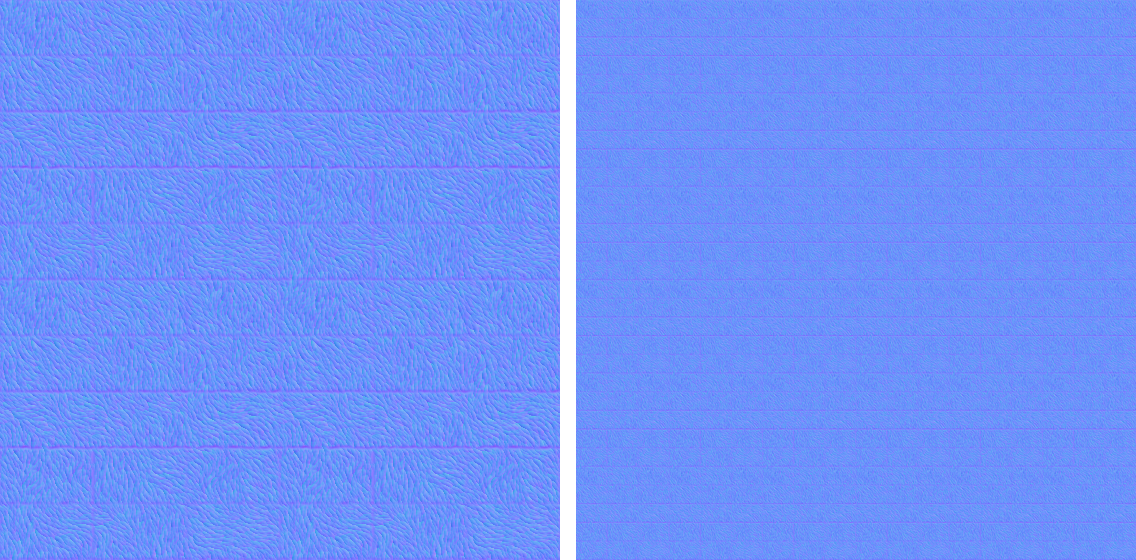
Left, the tile; right, the same tile 3 across and 3 down.
Reproduce this texture map procedurally as a Shadertoy shader.

```glsl
// Tangent-space normal map of short fur panels, divided by shallow worn seams.
const float TAU = 6.28318;
const float REPEATS = 2.0;             // whole pattern repeats per canvas side
const vec2 PANELS = vec2(3.0, 5.0);    // panels per repeat
const float TUFTS = 72.0;              // tuft cells per repeat side
const vec2 TUFT_SIZE = vec2(1.45, 0.52); // half length and width, in cells
const vec2 MEAN_TILT = vec2(-0.17, 0.165);
const vec2 SEAM_TILT = vec2(0.06, -0.06);

// Seam strengths, counted from the lower left of a repeat
const float ROW_SEAM[5] = float[5](0.6, 0.45, 1.0, 0.85, 0.45);
const float COLUMN_SEAM[15] = float[15](
    0.5, 0.6, 0.35,
    0.6, 1.0, 0.35,
    0.2, 0.08, 0.1,
    0.25, 0.3, 0.25,
    0.4, 0.5, 0.3);

vec2 hash2(vec2 cell, float seed) {
    uvec2 v = uvec2(ivec2(cell + seed * 131.0));
    v = v * 1664525u + 1013904223u;
    v.x += v.y * 1664525u;
    v.y += v.x * 1664525u;
    v ^= v >> 16u;
    v.x += v.y * 1664525u;
    v.y += v.x * 1664525u;
    v ^= v >> 16u;
    return vec2(v & 65535u) / 65536.0;
}

float cornerRamp(vec2 cell, vec2 offset, vec2 period, float seed) {
    float a = TAU * hash2(mod(cell, period), seed).x;
    return dot(vec2(cos(a), sin(a)), offset);
}

// Gradient noise that wraps after the given whole period
float wrapNoise(vec2 uv, vec2 period, float seed) {
    vec2 p = uv * period, i = floor(p), f = p - i;
    vec2 u = f * f * f * (f * (f * 6.0 - 15.0) + 10.0);
    vec2 e = vec2(1.0, 0.0);
    float low = mix(cornerRamp(i, f, period, seed),
                    cornerRamp(i + e.xy, f - e.xy, period, seed), u.x);
    float high = mix(cornerRamp(i + e.yx, f - e.yx, period, seed),
                     cornerRamp(i + e.xx, f - e.xx, period, seed), u.x);
    return mix(low, high, u.y);
}

// Direction in which the fur lies; it stands more upright just above row seams
float combAngle(vec2 uv) {
    float angle = -1.0 + 1.7 * wrapNoise(uv, vec2(5.0), 1.0)
                       + 0.8 * wrapNoise(uv, vec2(12.0), 2.0);
    float nearSeam = 1.0 - smoothstep(0.04, 0.22, fract(uv.y * PANELS.y));
    return mix(angle, -1.5, 0.5 * nearSeam);
}

// Overlapping rounded tufts, one per jittered cell; the highest one shows
vec2 furTilt(vec2 uv, float angle) {
    vec2 p = uv * TUFTS, base = floor(p), tilt = vec2(0.0);
    float total = 0.0;
    for (int y = -2; y <= 2; y++)
    for (int x = -2; x <= 2; x++) {
        vec2 cell = base + vec2(x, y);
        vec2 id = mod(cell, TUFTS);
        vec2 d = p - cell - hash2(id, 3.0);
        vec2 traits = hash2(id, 4.0);
        float a = angle + 0.7 * (traits.y - 0.5);
        vec2 along = vec2(cos(a), sin(a));
        vec2 across = vec2(-along.y, along.x);
        vec2 q = vec2(dot(d, along), dot(d, across)) / TUFT_SIZE;
        float height = 0.9 * traits.x + 0.3 * q.x - dot(q, q);
        float weight = exp(7.0 * height);
        vec2 side = clamp(q, -1.1, 1.1);
        float lean = 0.22 * (fract(traits.y * 9.0) - 0.5);
        tilt += weight * (across * 0.31 * side.y + along * (0.17 * side.x + lean));
        total += weight;
    }
    return tilt / max(total, 1e-9) * vec2(1.15, 0.95);
}

// Fine unevenness of single hairs, over a broad unevenness of the pile
vec2 pileTilt(vec2 uv) {
    vec2 hairs = vec2(wrapNoise(uv, vec2(130.0, 90.0), 9.0),
                      wrapNoise(uv, vec2(90.0, 130.0), 10.0));
    vec2 swell = vec2(wrapNoise(uv, vec2(16.0), 11.0),
                      wrapNoise(uv, vec2(14.0), 12.0));
    return 0.13 * hairs + 0.06 * swell;
}

// Signed distance to the nearest of evenly spaced lines
vec2 lineDistance(vec2 p, vec2 count) {
    return (fract(p * count + 0.5) - 0.5) / count;
}

// Presses the fur flat along the seams and adds their two sloping sides
vec2 pressSeams(vec2 tilt, vec2 uv) {
    vec2 wobble = 0.005 * vec2(wrapNoise(uv, vec2(9.0, 40.0), 5.0),
                               wrapNoise(uv, vec2(40.0, 9.0), 6.0));
    vec2 wear = 0.8 + 1.5 * vec2(wrapNoise(uv, vec2(6.0, 34.0), 7.0),
                                 wrapNoise(uv, vec2(28.0, 5.0), 8.0));
    int row = int(mod(floor(uv.y * PANELS.y), PANELS.y));
    vec2 lineId = mod(floor(uv * PANELS + 0.5), PANELS);
    vec2 depth = max(wear, 0.0) * vec2(COLUMN_SEAM[row * 3 + int(lineId.x)],
                                       ROW_SEAM[int(lineId.y)]);
    vec2 t = lineDistance(uv + wobble, PANELS) / vec2(0.0065, 0.0065);
    vec2 groove = exp(-t * t);
    vec2 press = clamp(depth * groove, 0.0, 0.8);
    tilt = mix(tilt, SEAM_TILT, max(press.x, press.y));
    return tilt - depth * vec2(0.25, 0.45) * t * groove;
}

void mainImage(out vec4 fragColor, in vec2 fragCoord) {
    vec2 uv = REPEATS * fragCoord / iResolution.xy;
    vec2 fur = MEAN_TILT + furTilt(uv, combAngle(uv)) + pileTilt(uv);
    vec2 tilt = pressSeams(fur, uv);
    // Complete the unit normal and encode it as colour
    tilt /= max(1.0, length(tilt) / 0.8);
    vec3 normal = vec3(tilt, sqrt(1.0 - dot(tilt, tilt)));
    fragColor = vec4(0.5 + 0.5 * normal, 1.0);
}
```
